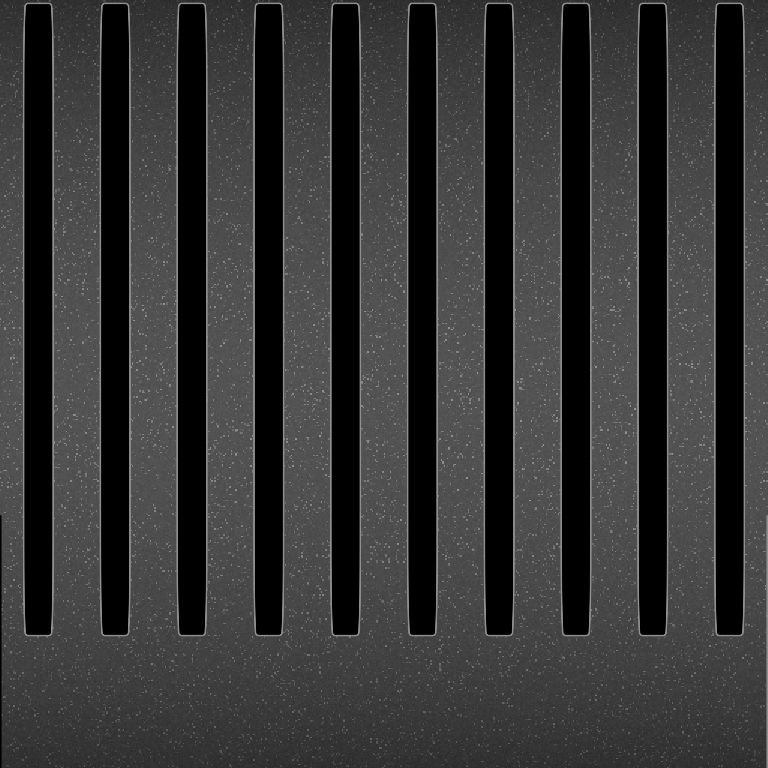
A three.js fragment shader for this pattern:

```glsl
// Speckled grey metal panel with a row of tall, black, rimmed vent slots.
varying vec2 vUv;

const float SLOT_COUNT = 10.0;
const float SLOT_CENTER_Y = 0.584;
const vec2 SLOT_HALF = vec2(0.0182, 0.4105);
const float SLOT_TAPER = 0.0021;
const float CORNER_RADIUS = 0.003;
const float RIM_WIDTH = 0.0021;
const float SOFTNESS = 0.0006;
const float GRAIN_CELLS = 512.0;
const float GRAIN_AMOUNT = 0.035;
const float SPECK_DENSITY = 0.075;
const float SPECK_GAIN = 0.75;
const float SIDE_TOP = 0.329;
const float SIDE_WIDTH = 0.002;
const vec3 METAL_DARK = vec3(0.185);
const vec3 METAL_LIGHT = vec3(0.325);
const vec3 RIM_COLOR = vec3(0.56);
const vec3 SLOT_COLOR = vec3(0.0);
const float PI = 3.14159;

float hash(vec2 p) {
  vec3 q = fract(p.xyx * 0.1031);
  q += dot(q, q.yzx + 33.33);
  return fract((q.x + q.y) * q.z);
}

// Rounded bar whose sides draw in towards both ends
float slotDistance(vec2 p) {
  float along = min(abs(p.y) / SLOT_HALF.y, 1.0);
  vec2 halfSize = SLOT_HALF - vec2(SLOT_TAPER * pow(along, 12.0), 0.0);
  vec2 q = abs(p) - halfSize + CORNER_RADIUS;
  return length(max(q, 0.0)) + min(max(q.x, q.y), 0.0) - CORNER_RADIUS;
}

float inside(float d) {
  return 1.0 - smoothstep(-SOFTNESS, SOFTNESS, d);
}

// Vertical sheen, fine grain and sparse bright specks
vec3 metal(vec2 uv) {
  float sheen = pow(sin(PI * clamp(uv.y, 0.0, 1.0)), 0.85);
  vec3 color = mix(METAL_DARK, METAL_LIGHT, sheen);
  vec2 cell = floor(uv * GRAIN_CELLS);
  color += GRAIN_AMOUNT * (hash(cell) - 0.5);
  float speck = step(1.0 - SPECK_DENSITY, hash(cell + 71.0));
  return color * (1.0 + SPECK_GAIN * speck * hash(cell + 193.0));
}

void main() {
  vec3 color = metal(vUv);

  // Dark left and bright right borders on the lower part
  float lower = inside(vUv.y - SIDE_TOP);
  color = mix(color, SLOT_COLOR, lower * inside(vUv.x - SIDE_WIDTH));
  color = mix(color, RIM_COLOR, lower * inside(1.0 - SIDE_WIDTH - vUv.x));

  // Repeated slots with their rims
  float x = (fract(vUv.x * SLOT_COUNT) - 0.5) / SLOT_COUNT;
  float d = slotDistance(vec2(x, vUv.y - SLOT_CENTER_Y));
  color = mix(color, RIM_COLOR, inside(d - RIM_WIDTH));
  color = mix(color, SLOT_COLOR, inside(d));

  gl_FragColor = vec4(color, 1.0);
}
```
